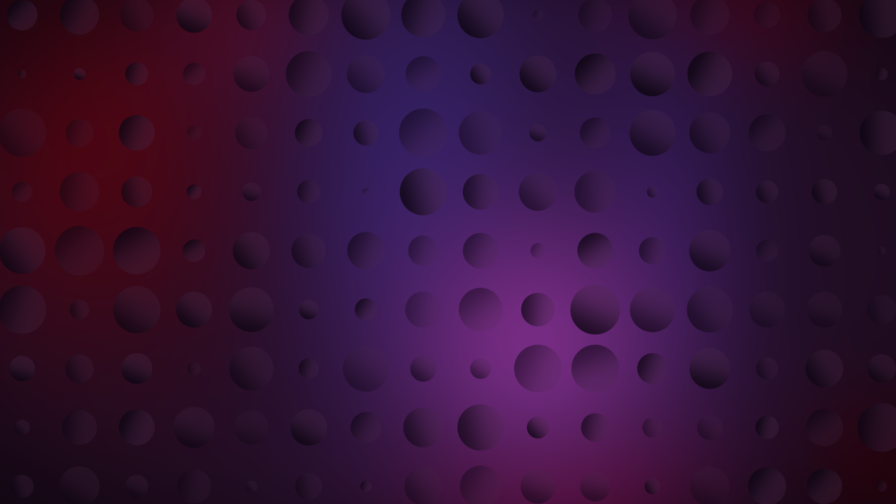
Write a Shadertoy shader that draws this background.

```glsl
// A grid of shaded discs over a dark, blurred field of red, indigo and magenta.
// Gaussian glows are blended in order to form the field; each grid cell then
// hashes its own disc radius, opacity and shading direction.

// Lengths are in canvas heights.
const vec2  PITCH        = vec2(0.1137, 0.1169);  // 16 columns, 9 rows
const vec2  FIRST_CENTER = vec2(0.044, 0.035);
const vec2  RADIUS_RANGE = vec2(0.007, 0.050);
const vec2  ANGLE_RANGE  = vec2(-1.1, 1.3);       // direction of the lit side
const vec2  OPACITY_RANGE = vec2(0.4, 1.0);
const float DARK_ALPHA   = 0.88;                  // cover on the shaded side
const float LIGHT_ALPHA  = 0.32;                  // cover on the lit side
const vec3  INK  = vec3(0.055, 0.020, 0.075);
const vec3  HAZE = vec3(0.290, 0.160, 0.290);
const vec3  BASE = vec3(0.125, 0.050, 0.135);
const float VIGNETTE = 0.40;

// Glows: center in xy, spread in zw.
const int GLOW_COUNT = 8;
const vec4 GLOW_SHAPE[GLOW_COUNT] = vec4[](
    vec4(0.20, 0.72, 0.36, 0.42),   // red, left
    vec4(0.46, 1.02, 0.20, 0.22),   // crimson, top left
    vec4(1.48, 1.02, 0.24, 0.16),   // crimson, top right
    vec4(1.74, 0.06, 0.14, 0.16),   // red, lower right corner
    vec4(1.30, 0.56, 0.20, 0.42),   // violet, right of center
    vec4(0.84, 0.66, 0.29, 0.50),   // indigo, center
    vec4(1.14, 0.00, 0.30, 0.17),   // plum, bottom
    vec4(1.06, 0.32, 0.27, 0.27));  // magenta, center
const vec3 GLOW_COLOR[GLOW_COUNT] = vec3[](
    vec3(0.29, 0.02, 0.07),
    vec3(0.30, 0.04, 0.13),
    vec3(0.27, 0.03, 0.12),
    vec3(0.20, 0.02, 0.08),
    vec3(0.18, 0.09, 0.30),
    vec3(0.20, 0.12, 0.38),
    vec3(0.29, 0.04, 0.19),
    vec3(0.46, 0.17, 0.51));

// Three independent random values per cell.
vec3 hash3(vec2 cell) {
    vec3 q = fract(cell.xyx * vec3(0.1031, 0.1030, 0.0973) + 0.37);
    q += dot(q, q.yxz + 33.33);
    return fract((q.xxy + q.yzz) * q.zyx);
}

vec3 glowField(vec2 p, float aspect) {
    vec3 color = BASE;
    for (int i = 0; i < GLOW_COUNT; i++) {
        vec2 d = (p - GLOW_SHAPE[i].xy) / GLOW_SHAPE[i].zw;
        color = mix(color, GLOW_COLOR[i], exp(-dot(d, d)));
    }
    // Darken toward the corners.
    vec2 edge = 2.0 * p / vec2(aspect, 1.0) - 1.0;
    return color * (1.0 - VIGNETTE * smoothstep(0.7, 2.0, dot(edge, edge)));
}

void mainImage(out vec4 fragColor, in vec2 fragCoord) {
    vec2 p = fragCoord / iResolution.y;
    float pixel = 1.0 / iResolution.y;
    vec3 color = glowField(p, iResolution.x / iResolution.y);

    // Nearest grid center and its random traits.
    vec2 cell = floor((p - FIRST_CENTER) / PITCH + 0.5);
    vec2 local = p - FIRST_CENTER - cell * PITCH;
    vec3 rnd = hash3(cell + 7.0);
    float radius = mix(RADIUS_RANGE.x, RADIUS_RANGE.y, pow(rnd.x, 0.8));
    float angle = mix(ANGLE_RANGE.x, ANGLE_RANGE.y, rnd.y);
    float opacity = mix(OPACITY_RANGE.x, OPACITY_RANGE.y, rnd.z);

    // Linear shade across the disc, dark side to lit side.
    float light = dot(local, vec2(cos(angle), sin(angle))) / radius;
    light = smoothstep(-1.1, 1.1, light);
    float cover = smoothstep(pixel, -pixel, length(local) - radius);
    float alpha = cover * opacity * mix(DARK_ALPHA, LIGHT_ALPHA, light);
    color = mix(color, mix(INK, HAZE, light), alpha);

    fragColor = vec4(color, 1.0);
}
```
